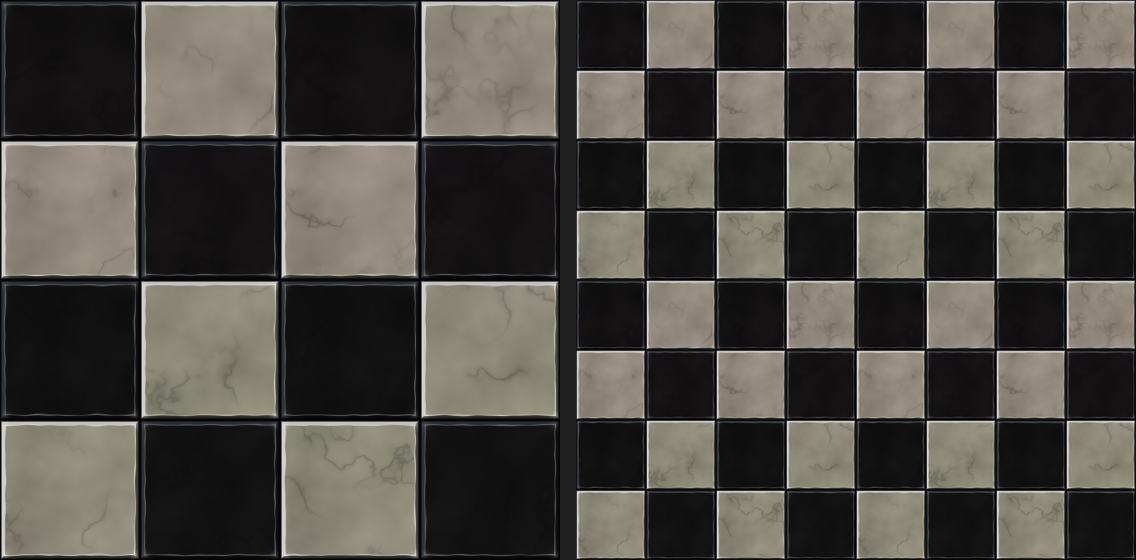
Left, the tile; right, the same tile 2 across and 2 down.
Write a WebGL 1 fragment shader that draws this pattern.

```glsl
precision highp float;

uniform vec2 u_resolution;

const float TILES = 4.0;          // tiles across and down, even so the checker wraps
const float GROUT_HALF = 0.011;   // lengths below are in tile widths
const float BEVEL_INSET = 0.035;
const float RIM_WIDTH = 0.005;
const float RIM_WOBBLE = 0.006;
const float CLOUD_CONTRAST = 0.85;
const float VEIN_DEPTH = 0.22;

const vec3 GROUT = vec3(0.025, 0.025, 0.04);
const vec3 STONE_DIM = vec3(0.49, 0.47, 0.415);
const vec3 STONE_PALE = vec3(0.635, 0.615, 0.55);
const vec3 STONE_LIT = vec3(0.83, 0.82, 0.80);
const vec3 STONE_SHADE = vec3(0.33, 0.33, 0.30);
const vec3 STONE_RIM = vec3(0.86, 0.85, 0.82);
const vec3 BLACK_DIM = vec3(0.052, 0.048, 0.052);
const vec3 BLACK_PALE = vec3(0.092, 0.086, 0.088);
const vec3 BLACK_LIT = vec3(0.17, 0.195, 0.22);
const vec3 BLACK_SHADE = vec3(0.07, 0.07, 0.09);
const vec3 BLACK_RIM = vec3(0.42, 0.42, 0.41);
const vec3 TINT_COOL = vec3(0.98, 1.0, 0.97);
const vec3 TINT_WARM = vec3(1.03, 0.995, 1.03);
const float TAU = 6.2831853;

vec2 latticeGradient(vec2 cell) {
  vec3 q = fract((cell.xyx + 7.3) * vec3(0.1031, 0.1030, 0.0973));
  q += dot(q, q.yzx + 33.33);
  float angle = TAU * fract((q.x + q.y) * q.z);
  return vec2(cos(angle), sin(angle));
}

float cornerRamp(vec2 cell, vec2 f, vec2 corner, float period) {
  return dot(latticeGradient(mod(cell + corner, period)), f - corner);
}

// Gradient noise, about -1 to 1, wrapping every `period` cells
float gradientNoise(vec2 p, float period) {
  vec2 cell = floor(p);
  vec2 f = p - cell;
  vec2 s = f * f * f * (f * (f * 6.0 - 15.0) + 10.0);
  float low = mix(cornerRamp(cell, f, vec2(0.0, 0.0), period),
                  cornerRamp(cell, f, vec2(1.0, 0.0), period), s.x);
  float high = mix(cornerRamp(cell, f, vec2(0.0, 1.0), period),
                   cornerRamp(cell, f, vec2(1.0, 1.0), period), s.x);
  return 1.4 * mix(low, high, s.y);
}

float fbm(vec2 p, float period) {
  float sum = 0.0;
  float amplitude = 0.5;
  for (int octave = 0; octave < 4; octave++) {
    sum += amplitude * gradientNoise(p, period);
    p *= 2.0;
    period *= 2.0;
    amplitude *= 0.5;
  }
  return sum;
}

float veins(vec2 p) {
  vec2 warp = vec2(fbm(p * 3.0, 3.0 * TILES), fbm(p * 3.0 + vec2(5.0, 9.0), 3.0 * TILES));
  float ridge = abs(gradientNoise(p * 1.5 + warp * 0.6, 1.5 * TILES));
  float presence = smoothstep(-0.3, 0.5, gradientNoise(p * 2.0 + 3.0, 2.0 * TILES));
  return presence * (0.6 * exp(-ridge * 38.0) + 0.4 * exp(-ridge * 9.0));
}

float softLine(float offset, float width) {
  float t = offset / width;
  return exp(-t * t);
}

void main() {
  vec2 p = gl_FragCoord.xy / u_resolution * TILES;
  float aa = TILES / min(u_resolution.x, u_resolution.y);
  vec2 cell = floor(p);
  vec2 f = p - cell;
  float isStone = 1.0 - mod(cell.x + cell.y, 2.0);

  // Marbled face: clouds recur every two tiles, veins differ on each
  float cloud = clamp(0.5 + CLOUD_CONTRAST * fbm(p * 2.0, 4.0), 0.0, 1.0);
  vec3 face = mix(mix(BLACK_DIM, BLACK_PALE, cloud), mix(STONE_DIM, STONE_PALE, cloud), isStone);
  face *= 1.0 - VEIN_DEPTH * veins(p);
  face *= mix(TINT_COOL, TINT_WARM, 0.5 - 0.5 * sin(TAU * p.y / TILES));

  // Bevel, lit from the upper left
  float litEdge = min(f.x, 1.0 - f.y);
  float shadeEdge = min(1.0 - f.x, f.y);
  float edge = min(litEdge, shadeEdge);
  vec2 sides = min(f, 1.0 - f);
  float wobble = gradientNoise(p * 8.0, 8.0 * TILES);
  float rim = BEVEL_INSET + RIM_WOBBLE * wobble;
  float lit = smoothstep(-aa, aa, shadeEdge - litEdge);
  float horizontal = smoothstep(-aa, aa, sides.x - sides.y);
  vec3 bevel = mix(mix(BLACK_SHADE, STONE_SHADE, isStone), mix(BLACK_LIT, STONE_LIT, isStone), lit);
  bevel *= mix(1.0, mix(0.65, 0.92, lit), horizontal);
  bevel *= mix(mix(0.45, 1.0, clamp(edge / rim, 0.0, 1.0)), 1.0, lit);
  vec3 color = mix(bevel, face, smoothstep(rim - aa, rim + aa, edge));

  // Worn rim, a stray scratch inside it and glints at the corners
  float width = max(RIM_WIDTH, 0.6 * aa);
  float wear = 0.6 + 0.4 * gradientNoise(p * 6.0 + 11.0, 6.0 * TILES);
  float scratch = gradientNoise(p * 5.0 + 4.0, 5.0 * TILES);
  float shine = wear * softLine(edge - rim, width);
  shine += 0.3 * smoothstep(0.0, 0.5, scratch) * softLine(edge - rim - 0.012 * scratch, width);
  shine += 0.6 * exp(-55.0 * length(sides - BEVEL_INSET));
  color = mix(color, mix(BLACK_RIM, STONE_RIM, isStone), clamp(shine, 0.0, 1.0));

  // Grout
  color = mix(GROUT, color, smoothstep(GROUT_HALF - aa, GROUT_HALF + aa, edge));
  gl_FragColor = vec4(color, 1.0);
}
```
